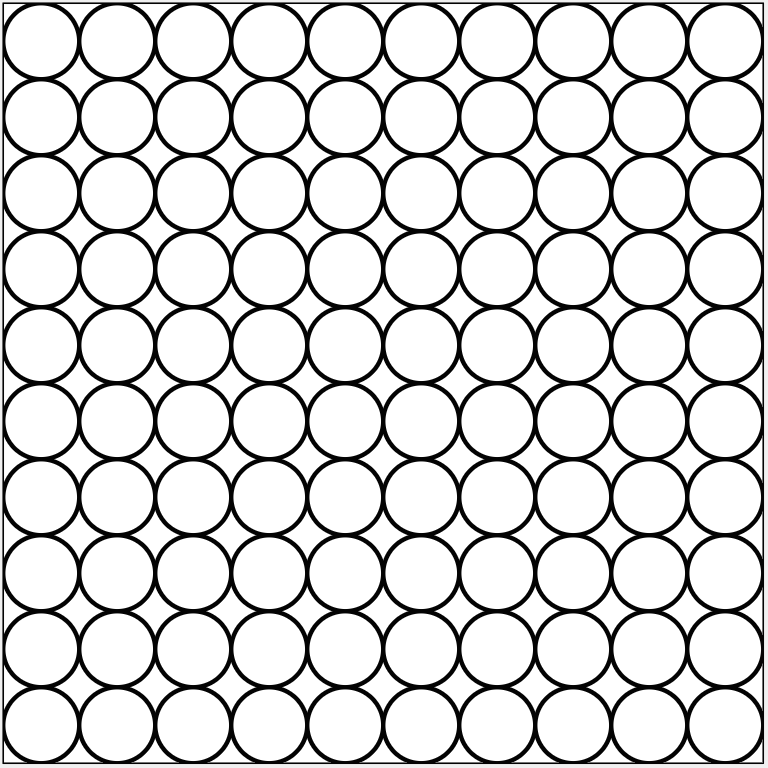
A WebGL 1 fragment shader for this pattern:

```glsl
precision highp float;
// A ten by ten grid of black rings on white, each touching its neighbours,
// enclosed by a thin square frame with a pale margin outside it.
// One ring distance is repeated with fract; a box distance gives the frame.

uniform vec2 u_resolution;

// Coverage of a shape whose signed distance is negative inside.
float coverage(float dist, float pixel) {
  return clamp(0.5 - dist / pixel, 0.0, 1.0);
}

float boxDistance(vec2 p, float halfSize) {
  vec2 d = abs(p) - halfSize;
  return length(max(d, 0.0)) + min(max(d.x, d.y), 0.0);
}

void main() {
  // Grid space: one unit per ring, with the lower left frame corner at zero.
  float pitch = 0.09896;
  vec2 grid = (gl_FragCoord.xy / u_resolution - vec2(0.0042, 0.0062)) / pitch;
  float pixel = 1.0 / (min(u_resolution.x, u_resolution.y) * pitch);

  // Rings: the centre line meets the cell edges, so neighbours merge there.
  float ringDist = abs(length(fract(grid) - 0.5) - 0.5) - 0.029;

  // Frame around all the cells; rings are cut off outside it.
  float panelDist = boxDistance(grid - 5.0, 5.0);
  float frameDist = abs(panelDist) - 0.0105;
  float ink = max(coverage(max(ringDist, panelDist), pixel),
                  coverage(frameDist, pixel));

  // White panel on the pale margin, then the ink.
  vec3 color = mix(vec3(0.94), vec3(1.0), coverage(panelDist, pixel));
  color = mix(color, vec3(0.01), ink);
  gl_FragColor = vec4(color, 1.0);
}
```
